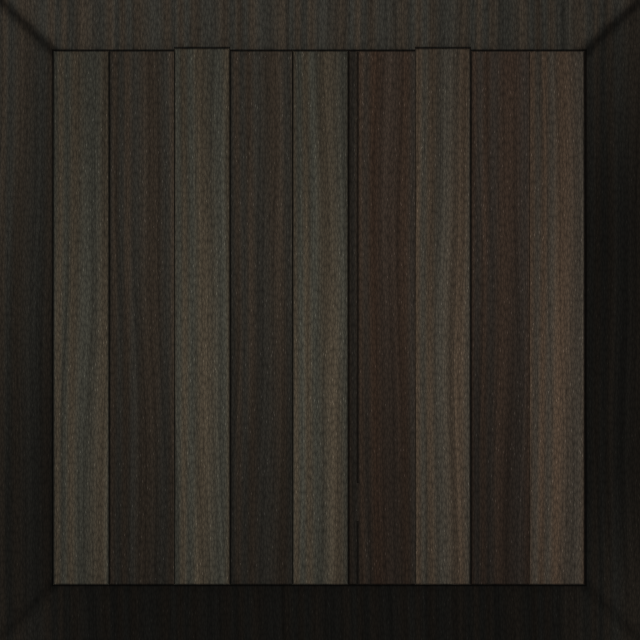
Reproduce this texture procedurally as a WebGL 1 fragment shader.

```glsl
precision highp float;
uniform vec2 u_resolution;

#define INNER_MIN vec2(0.083, 0.086)
#define INNER_MAX vec2(0.915, 0.921)
#define SLAT_LEFTS vec4(0.272, 0.457, 0.648, 0.826)
#define SLAT_WIDTH 0.0875
#define SEAM_WIDTH 0.0014
#define GRAIN_STRENGTH 0.11
#define PORE_STRENGTH 0.34
#define RAISED_COLOR vec3(0.245, 0.222, 0.188)
#define SUNK_COLOR vec3(0.176, 0.154, 0.132)
#define PORE_SCALE vec2(330.0, 130.0)

vec2 hash2(vec2 p) {
  vec2 q = vec2(dot(p, vec2(127.1, 311.7)), dot(p, vec2(269.5, 183.3)));
  return fract(sin(q) * 43758.5);
}

// Nearest feature distance and the random value of its cell
vec2 cellular(vec2 p) {
  vec2 cell = floor(p);
  vec2 nearest = vec2(9.0, 0.0);
  for (int j = -1; j <= 1; j++) {
    for (int i = -1; i <= 1; i++) {
      vec2 c = cell + vec2(float(i), float(j));
      float d = length(c + hash2(c) - p);
      if (d < nearest.x) nearest = vec2(d, hash2(c + 37.0).x);
    }
  }
  return nearest;
}

// Vertical streaks from layered, slowly bending sines
float streaks(vec2 p, float seed) {
  float x = p.x + 0.006 * sin(p.y * 4.3 + seed) + 0.002 * sin(p.y * 13.0 + p.x * 30.0);
  float sum = 0.0;
  float freq = 120.0;
  float amp = 0.42;
  for (int i = 0; i < 6; i++) {
    float bend = 1.3 * sin(x * freq * 0.37 + seed) + 0.9 * sin(p.y * 6.0 + float(i) * 2.1);
    sum += amp * sin(x * freq + bend + seed * 3.1);
    freq *= 1.6;
    amp *= 0.88;
  }
  return sum;
}

float softLine(float d, float width) {
  float blur = 0.0014 + 0.5 / u_resolution.y;
  return 1.0 - smoothstep(width - blur, width + blur, abs(d));
}

float bump(float x, float center, float width) {
  float t = (x - center) / width;
  return exp(-t * t);
}

// Five raised slats with sunken boards between them
vec3 panel(vec2 p, float left, float raised) {
  vec3 sunk = SUNK_COLOR * mix(0.8, 1.06, smoothstep(0.05, 0.7, p.y));
  vec3 high = RAISED_COLOR * (0.86 + 0.16 * bump(p.y, 0.42, 0.38));
  vec3 color = mix(sunk, high, raised);
  color *= mix(vec3(1.0), vec3(1.07, 0.96, 0.92), bump(p.x, 0.6, 0.04));
  color *= mix(vec3(0.98, 1.01, 1.01), vec3(1.01, 0.96, 0.95), smoothstep(0.5, 0.85, p.x));
  color *= mix(1.0, 0.93, bump(p.x, 0.12, 0.05));
  return color;
}

// Four mitred rails, edge holds the normalized outer distances
vec3 frame(vec2 p, vec4 edge) {
  float h = min(edge.x, edge.y);
  float v = min(edge.z, edge.w);
  float leftTone = mix(0.092, 0.165, smoothstep(0.1, 0.95, p.y)) * (1.08 - 0.22 * edge.x);
  float rightTone = 0.075 + 0.045 * smoothstep(0.6, 1.0, p.y) + 0.03 * smoothstep(0.3, 0.0, p.y);
  float topTone = 0.185 - 0.025 * smoothstep(0.6, 1.0, p.x);
  float bottomTone = 0.072 + 0.035 * smoothstep(0.33, 0.5, abs(p.x - 0.5));
  float sideTone = edge.x < edge.y ? leftTone : rightTone;
  float railTone = edge.z < edge.w ? bottomTone : topTone;
  float tone = mix(sideTone, railTone, smoothstep(-0.12, 0.12, h - v));
  float miter = (h - v) * 0.06;
  float depth = p.y > 0.5 ? 0.45 : 0.22;
  tone *= 1.0 - depth * bump(miter, 0.0, 0.009);
  return tone * vec3(1.06, 0.98, 0.85);
}

void main() {
  vec2 p = gl_FragCoord.xy / u_resolution;
  vec4 edge = vec4(p.x / INNER_MIN.x, (1.0 - p.x) / (1.0 - INNER_MAX.x),
                   p.y / INNER_MIN.y, (1.0 - p.y) / (1.0 - INNER_MAX.y));

  // Board layout
  vec4 passed = SLAT_LEFTS * step(SLAT_LEFTS, vec4(p.x));
  float left = max(INNER_MIN.x, max(max(passed.x, passed.y), max(passed.z, passed.w)));
  float across = p.x - left;
  float raised = 1.0 - smoothstep(SLAT_WIDTH - 0.001, SLAT_WIDTH + 0.001, across);
  float tall = raised * max(bump(left, 0.272, 0.03), bump(left, 0.648, 0.03));
  vec2 top = vec2(INNER_MAX.x, INNER_MAX.y + 0.004 * step(0.5, tall));
  vec2 inset = min(p - INNER_MIN, top - p);
  float border = min(inset.x, inset.y);
  float inside = smoothstep(-0.001, 0.001, border);
  vec3 color = mix(frame(p, edge), panel(p, left, raised), inside);

  // Grain with narrow rust and slate bands
  float seed = inside * (left * 19.0 + step(raised, 0.5) * 2.7);
  float grain = streaks(p, seed);
  float band = sin(p.x * 205.0 + 1.8 * sin(p.x * 67.0) + 0.9 * sin(p.y * 4.0 + p.x * 9.0) + seed);
  color *= 1.0 + GRAIN_STRENGTH * grain;
  color *= 1.0 + band * vec3(0.055, 0.005, -0.03);

  // Pores and sparse pale flecks
  vec2 pore = cellular(p * PORE_SCALE);
  color *= 1.0 + PORE_STRENGTH * (0.45 - pore.x);
  color *= 1.0 + 0.1 * (pore.y - 0.5);
  color += 0.035 * step(0.965, pore.y) * smoothstep(0.4, 0.1, pore.x) * (0.35 + 0.65 * inside);

  // Seams, shadows beside raised slats and the doubled center groove
  float slatEdge = min(abs(across), abs(across - SLAT_WIDTH));
  float seam = inside * softLine(slatEdge, SEAM_WIDTH);
  seam = max(seam, softLine(border, SEAM_WIDTH));
  float grooveSpan = step(0.245, p.y) + step(p.y, 0.186);
  float groove = inside * grooveSpan * softLine(p.x - 0.559, SEAM_WIDTH);
  float shadow = inside * (1.0 - raised) * exp(-max(across - SLAT_WIDTH, 0.0) / 0.006);
  color *= 1.0 - 0.2 * shadow;
  color *= 1.0 - 0.15 * inside * bump(p.x, 0.552, 0.007);
  color *= 1.0 - 0.72 * max(seam, groove * 0.75);
  color *= 1.0 - 0.15 * (1.0 - inside) * exp(border / 0.008);
  gl_FragColor = vec4(clamp(color, 0.0, 1.0), 1.0);
}
```
